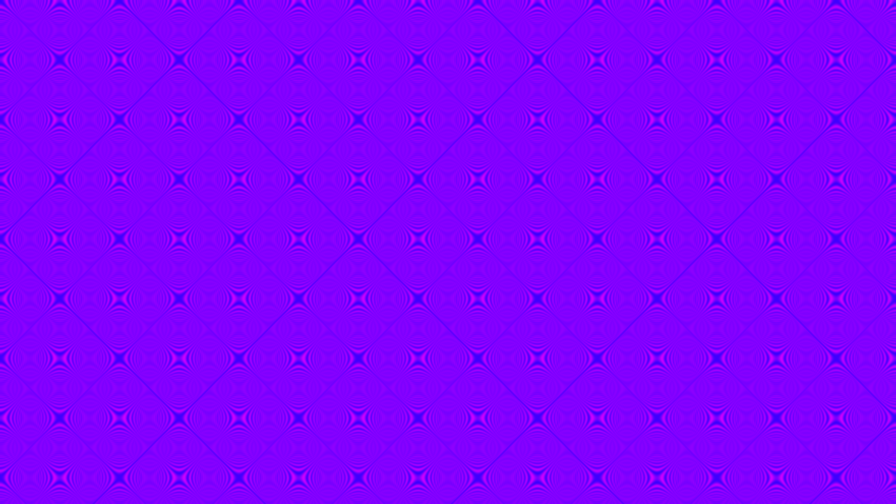
Give the GLSL for this pattern, as a WebGL 1 fragment shader.

```glsl
precision highp float;

uniform vec2 u_resolution;

const float CELLS_ACROSS = 15.0;
const float CURVATURE = 76.0;       // fringe density of each saddle
const float BASE_RED = 0.51;
const float STAR_CONTRAST = 0.27;
const float STAR_SPREAD = 0.05;     // squared fade radius, in cells
const float ODD_PHASE = 1.45;       // fringe shift of every second saddle
const float ECHO_CONTRAST = 0.05;
const float ECHO_SPREAD = 0.05;
const float LINE_HALF_WIDTH = 0.010;
const float STRONG_LINE = 0.13;
const float FAINT_LINE = 0.06;
const float STRONG_PERIOD = 6.0;    // cells between strong diagonals
const float FAINT_PERIOD = 2.0;
const float PI = 3.14159265;

// Offset from the nearest multiple of the period
vec2 foldNearest(vec2 p, float period) {
  return p - period * floor(p / period + 0.5);
}

// Hyperbolic interference fringes that fade outward
float saddleFringes(vec2 q, float spread, float shift) {
  float phase = PI * CURVATURE * (q.x * q.x - q.y * q.y);
  return cos(phase + shift) * exp(-dot(q, q) / spread);
}

// Coverage of two crossing families of diagonal lines
float diagonalLines(vec2 diagonal, float period, float pixel) {
  vec2 d = abs(foldNearest(diagonal, period)) * 0.70711;
  vec2 cover = 1.0 - smoothstep(LINE_HALF_WIDTH - 0.5 * pixel,
                                LINE_HALF_WIDTH + pixel, d);
  return max(cover.x, cover.y);
}

void main() {
  // Cell units, with the lattice anchored at the upper left corner
  vec2 fromTop = vec2(gl_FragCoord.x, u_resolution.y - gl_FragCoord.y);
  float pixel = CELLS_ACROSS / u_resolution.x;
  vec2 p = fromTop * pixel;

  // Main saddles, with the fringes shifted in a checkerboard
  vec2 cell = floor(p + 0.5);
  float parity = mod(cell.x + cell.y, 2.0);
  float star = saddleFringes(p - cell, STAR_SPREAD, ODD_PHASE * parity);

  // Weak echoes on the half lattice fill the space between
  float echo = saddleFringes(foldNearest(p, 0.5), ECHO_SPREAD, 0.5 * PI);

  // Thin dark diagonals through the even saddles
  vec2 diagonal = vec2(p.x - p.y, p.x + p.y);
  float strong = diagonalLines(diagonal - vec2(2.0, 4.0), STRONG_PERIOD, pixel);
  float faint = diagonalLines(diagonal, FAINT_PERIOD, pixel);
  float line = max(STRONG_LINE * strong, FAINT_LINE * faint);

  // Lines give way to the stars so the crossings do not pile up
  line *= 1.0 - exp(-dot(p - cell, p - cell) / STAR_SPREAD);

  float red = BASE_RED - STAR_CONTRAST * star - ECHO_CONTRAST * echo - line;
  gl_FragColor = vec4(clamp(red, 0.0, 1.0), 0.0, 1.0, 1.0);
}
```
